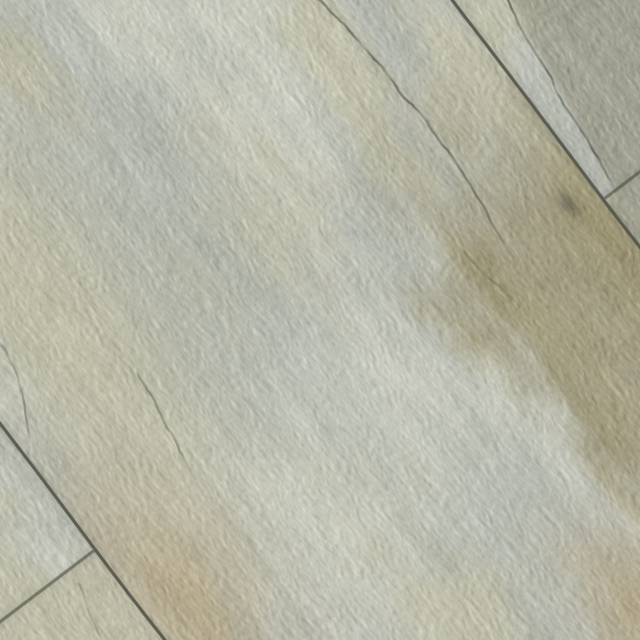
Write a three.js fragment shader that draws this texture.

```glsl
// Weathered pale wood floor: one broad diagonal plank between two neighbours.
// Canvas points turn into plank space (x along the grain, y across it), where
// joints, stains, cracks, stretched gradient noise and embossed flecks are laid.
varying vec2 vUv;

const vec2 GRAIN_DIR = vec2(0.605, -0.796);
const float PLANK_WIDTH = 0.963;
const float PLANK_LENGTH = 2.0;
const float FIRST_JOINT = 0.205;
const float END_SKEW = 0.0225;
const float JOINT_HALF_WIDTH = 0.0013;
const float CRACK_HALF_WIDTH = 0.0008;
const float EDGE_SOFTNESS = 0.0024;
const float FLECK_STRENGTH = 0.044;
const float GRAIN_STRENGTH = 0.028;
const float MOTTLE_STRENGTH = 0.024;

const vec3 GREY = vec3(0.705, 0.718, 0.682);
const vec3 PALE = vec3(0.778, 0.787, 0.740);
const vec3 CREAM = vec3(0.742, 0.728, 0.622);
const vec3 COOL = vec3(0.668, 0.695, 0.665);
const vec3 TAN = vec3(0.700, 0.645, 0.520);
const vec3 BROWN = vec3(0.595, 0.560, 0.425);
const vec3 WORN = vec3(0.610, 0.607, 0.543);
const vec3 GAP = vec3(0.310, 0.315, 0.275);

vec2 hashGradient(vec2 cell) {
  float h = fract(sin(dot(cell, vec2(127.1, 311.7))) * 43758.5);
  return vec2(cos(h * 6.2832), sin(h * 6.2832));
}

float gradientNoise(vec2 p) {
  vec2 i = floor(p), f = fract(p);
  vec2 u = f * f * f * (f * (f * 6.0 - 15.0) + 10.0);
  vec2 e = vec2(1.0, 0.0);
  float low = mix(dot(hashGradient(i), f), dot(hashGradient(i + e), f - e), u.x);
  float high = mix(dot(hashGradient(i + e.yx), f - e.yx),
                   dot(hashGradient(i + 1.0), f - 1.0), u.x);
  return mix(low, high, u.y);
}

float fbm(vec2 p) {
  float sum = 0.0, amp = 1.0;
  for (int i = 0; i < 4; i++) {
    sum += amp * gradientNoise(p);
    p = p * 2.03 + 17.3;
    amp *= 0.5;
  }
  return sum;
}

float line(float d, float halfWidth) {
  return 1.0 - smoothstep(halfWidth, halfWidth + EDGE_SOFTNESS, abs(d));
}

// Soft elliptical patch, 1 at its centre
float patchAt(vec2 q, vec2 centre, vec2 size) {
  vec2 d = (q - centre) / size;
  return exp(-dot(d, d));
}

// Bowed crack from a to b with a ragged course and uneven depth
float crack(vec2 q, vec2 a, vec2 b, float bow) {
  float t = (q.x - a.x) / (b.x - a.x);
  float course = mix(a.y, b.y, t) + bow * 4.0 * t * (1.0 - t)
               + 0.006 * fbm(vec2(q.x * 15.0, a.y * 31.0));
  float ends = smoothstep(0.0, 0.06, t) * (1.0 - smoothstep(0.75, 1.0, t));
  float depth = 0.75 + 0.8 * gradientNoise(vec2(q.x * 34.0, a.y * 9.0));
  return line(q.y - course, CRACK_HALF_WIDTH) * ends * clamp(depth, 0.0, 1.0);
}

// Close-set flecks, each lit on one side and shaded on the other
float flecks(vec2 q, vec2 scale) {
  vec2 g = q * scale + 1.2 * gradientNoise(q * 19.0);
  float relief = gradientNoise(g) - gradientNoise(g + vec2(0.25, 0.45));
  return sign(relief) * smoothstep(0.10, 0.62, abs(relief));
}

void main() {
  vec2 q = vec2(dot(vUv, GRAIN_DIR), dot(vUv, vec2(-GRAIN_DIR.y, GRAIN_DIR.x)));
  q.y += 0.004 * gradientNoise(vec2(q.x * 3.0, 4.7));

  // Plank layout, with ends staggered from row to row
  float across = (q.y - FIRST_JOINT) / PLANK_WIDTH;
  float row = floor(across);
  float along = (q.x - END_SKEW * row) / PLANK_LENGTH + 0.5 * mod(row + 1.0, 2.0);
  float board = floor(along);
  float sideGap = abs(fract(across + 0.5) - 0.5) * PLANK_WIDTH;
  float endGap = abs(fract(along + 0.5) - 0.5) * PLANK_LENGTH;
  vec2 w = q + vec2(board * 5.3, row * 3.1);

  // Cloudy tones drawn out along the grain
  float cloud = fbm(w * vec2(1.8, 4.0) + 2.4);
  float tint = fbm(w * vec2(2.2, 5.5) + 9.1);
  float streak = fbm(w * vec2(5.0, 42.0));
  float mottle = fbm(w * vec2(16.0, 30.0) + 3.3);
  vec3 color = mix(GREY, PALE, smoothstep(-0.40, 0.55, cloud + 0.15 * streak));
  color = mix(color, CREAM, 0.55 * smoothstep(0.0, 0.55, tint));
  color = mix(color, CREAM, 0.65 * patchAt(q, vec2(-0.34, 0.38), vec2(0.42, 0.14)));
  color = mix(color, COOL, 0.55 * patchAt(q, vec2(-0.22, 0.63), vec2(0.38, 0.065)));
  color = mix(color, PALE, 0.30 * patchAt(q, vec2(0.22, 0.76), vec2(0.30, 0.07)));

  // Stains: a broad brown wedge, tan patches and a worn neighbour
  float mid = step(0.0, row) * (1.0 - step(1.0, row));
  float ragged = 0.08 * fbm(q * vec2(6.0, 9.0) + 5.0);
  float wedge = smoothstep(0.82, 0.94, q.y - 0.10 * max(q.x, 0.0) + ragged)
              * smoothstep(-0.27, 0.06, q.x + ragged);
  color = mix(color, BROWN, mid * wedge * (0.78 + 0.30 * tint));
  float tanLeft = patchAt(q + ragged * 0.5, vec2(0.13, 0.26), vec2(0.22, 0.10));
  float tanRight = patchAt(q + ragged * 0.5, vec2(0.56, 0.82), vec2(0.12, 0.09));
  color = mix(color, TAN, mid * min(0.8 * tanLeft + 0.8 * tanRight, 1.0));
  float upper = step(1.0, row);
  float wornEdge = 1.237 - 0.14 * (q.x + 0.316);
  float worn = max(smoothstep(-0.006, 0.012, q.y - wornEdge), smoothstep(0.02, 0.04, q.x));
  color = mix(color, WORN, 0.8 * upper * worn);
  color = mix(color, CREAM, 0.6 * (1.0 - step(0.0, row)) * step(0.0, board));
  color = mix(color, GAP, 0.52 * patchAt(q, vec2(-0.004, 1.12), vec2(0.022, 0.010)));

  // Grain, mottling and two sizes of embossed fleck
  color += GRAIN_STRENGTH * streak + MOTTLE_STRENGTH * mottle;
  color += FLECK_STRENGTH * flecks(q, vec2(56.0, 128.0));
  color += 0.75 * FLECK_STRENGTH * flecks(q + 3.7, vec2(105.0, 185.0));
  color += 0.025 * gradientNoise(q * vec2(120.0, 220.0));

  // Cracks and joints
  float cracks = crack(q, vec2(-0.52, 0.997), vec2(0.06, 0.992), 0.025);
  cracks = max(cracks, 0.75 * crack(q, vec2(-0.21, 0.426), vec2(-0.01, 0.397), 0.0));
  cracks = max(cracks, 0.7 * crack(q, vec2(-0.39, 0.284), vec2(-0.21, 0.216), 0.018));
  cracks = max(cracks, crack(q, vec2(-0.36, 1.243), vec2(0.06, 1.184), 0.0));
  cracks = max(cracks, 0.5 * crack(q, vec2(0.0, 0.152), vec2(0.10, 0.128), 0.0));
  cracks = max(cracks, 0.5 * crack(q, vec2(-0.05, 0.945), vec2(0.08, 0.965), 0.0));
  color = mix(color, GAP, 0.64 * cracks);
  float joints = max(line(sideGap, JOINT_HALF_WIDTH), 0.7 * line(endGap, JOINT_HALF_WIDTH));
  color *= 1.0 - 0.10 * exp(-min(sideGap, endGap) / 0.006);
  color = mix(color, GAP, 0.85 * joints);
  gl_FragColor = vec4(clamp(color, 0.0, 1.0), 1.0);
}
```
